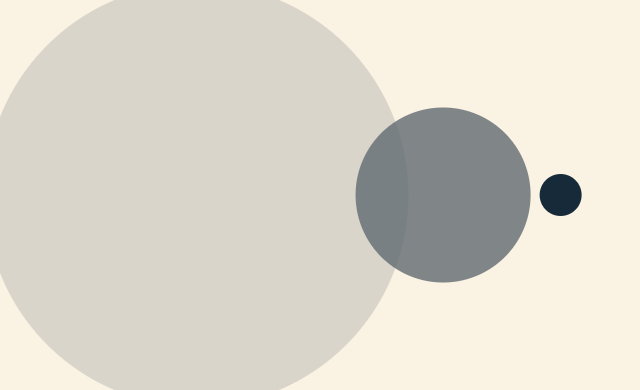
Give the GLSL for this background, as a WebGL 2 fragment shader.

```glsl
#version 300 es
precision highp float;
// Three flat discs of shrinking size in a row on a cream ground.

uniform vec2 u_resolution;
out vec4 fragColor;

// Colours
const vec3 CREAM = vec3(0.980, 0.949, 0.890);
const vec3 STONE = vec3(0.852, 0.836, 0.792);
const vec3 SLATE = vec3(0.382, 0.419, 0.442);
const vec3 NAVY  = vec3(0.090, 0.165, 0.224);
const float SLATE_OPACITY = 0.8;

// Discs: centre x, centre y, radius, in canvas heights from the middle
const vec3 LARGE_DISC  = vec3(-0.316, 0.0, 0.5427);
const vec3 MEDIUM_DISC = vec3( 0.3156, 0.0, 0.2244);
const vec3 SMALL_DISC  = vec3( 0.617, 0.0, 0.0538);

// Smooth-edged coverage of a disc, from 0 outside to 1 inside
float discCoverage(vec2 p, vec3 disc) {
    float edgeDistance = length(p - disc.xy) - disc.z;
    return clamp(0.5 - edgeDistance * u_resolution.y, 0.0, 1.0);
}

void main() {
    vec2 p = (gl_FragCoord.xy - 0.5 * u_resolution) / u_resolution.y;

    // Layers from back to front; the middle disc is translucent
    vec3 color = CREAM;
    color = mix(color, STONE, discCoverage(p, LARGE_DISC));
    color = mix(color, SLATE, discCoverage(p, MEDIUM_DISC) * SLATE_OPACITY);
    color = mix(color, NAVY, discCoverage(p, SMALL_DISC));

    fragColor = vec4(color, 1.0);
}
```
